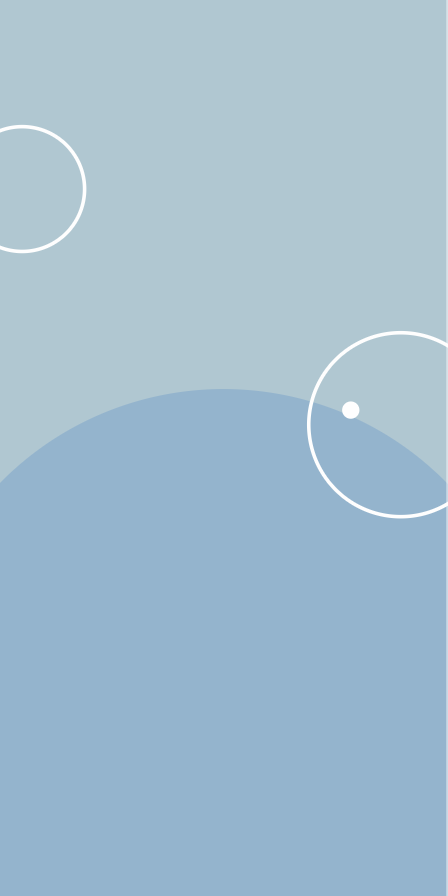
Write a WebGL 1 fragment shader that draws this background.

```glsl
precision highp float;

uniform vec2 u_resolution;

// Lengths are in canvas widths, measured from the lower left
const vec3 SKY_COLOR = vec3(0.69, 0.78, 0.82);
const vec3 HILL_COLOR = vec3(0.58, 0.706, 0.804);
const vec3 LINE_COLOR = vec3(0.995);

const vec2 HILL_CENTER = vec2(0.4987, 0.4336);
const float HILL_RADIUS = 0.698;

const vec2 LEFT_RING_CENTER = vec2(0.0495, 1.578);
const float LEFT_RING_RADIUS = 0.1393;
const vec2 RIGHT_RING_CENTER = vec2(0.8945, 1.052);
const float RIGHT_RING_RADIUS = 0.2053;
const float RING_HALF_WIDTH = 0.004;

const vec2 DOT_CENTER = vec2(0.783, 1.0846);
const float DOT_RADIUS = 0.0193;

const float BORDER_WIDTH = 0.0039;
const float BORDER_STRENGTH = 0.5;

float diskDistance(vec2 p, vec2 center, float radius) {
  return length(p - center) - radius;
}

float ringDistance(vec2 p, vec2 center, float radius) {
  return abs(diskDistance(p, center, radius)) - RING_HALF_WIDTH;
}

// Coverage of a shape, smoothed across one pixel
float coverage(float dist, float pixel) {
  return clamp(0.5 - dist / pixel, 0.0, 1.0);
}

void main() {
  float pixel = 1.0 / u_resolution.x;
  vec2 p = gl_FragCoord.xy * pixel;

  // Round hill against a flat sky
  float hill = diskDistance(p, HILL_CENTER, HILL_RADIUS);
  vec3 color = mix(SKY_COLOR, HILL_COLOR, coverage(hill, pixel));

  // Outlined rings and solid dot
  float marks = ringDistance(p, LEFT_RING_CENTER, LEFT_RING_RADIUS);
  marks = min(marks, ringDistance(p, RIGHT_RING_CENTER, RIGHT_RING_RADIUS));
  marks = min(marks, diskDistance(p, DOT_CENTER, DOT_RADIUS));
  color = mix(color, LINE_COLOR, coverage(marks, pixel));

  // Pale strip along the right border
  float border = 1.0 - BORDER_WIDTH - p.x;
  color = mix(color, LINE_COLOR, BORDER_STRENGTH * coverage(border, pixel));

  gl_FragColor = vec4(color, 1.0);
}
```
